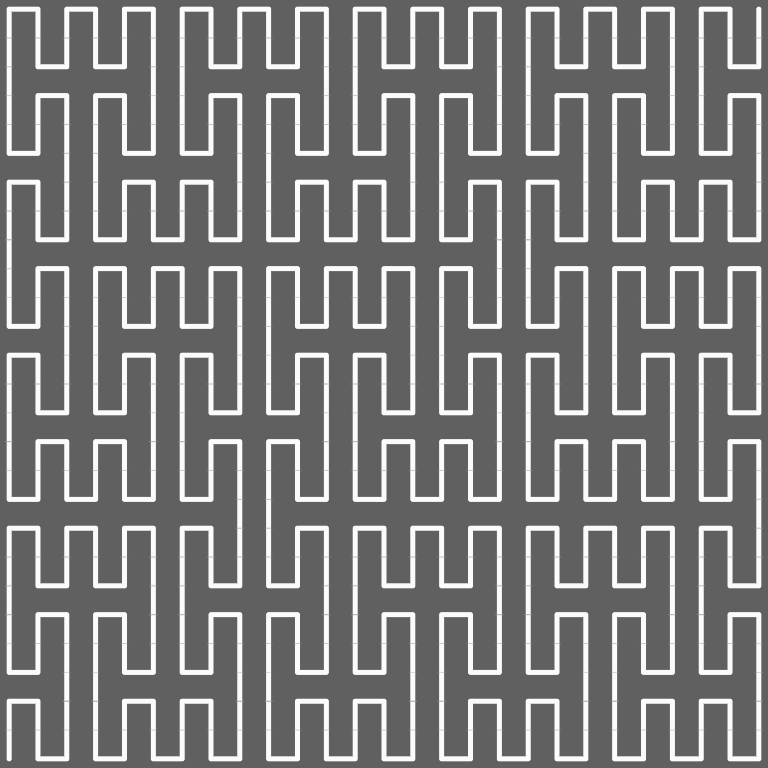
Write a WebGL 2 fragment shader that draws this pattern.

```glsl
#version 300 es
precision highp float;

uniform vec2 u_resolution;
out vec4 outColor;

const int LEVELS = 3;
const int CELLS = 27;              // points per side, 3^LEVELS
const float MARGIN = 0.0119;       // canvas edge to outermost point
const float HALF_WIDTH = 0.087;    // line half width, in grid steps
const vec3 GROUND = vec3(0.378);
const vec3 LINE = vec3(0.985);
const vec3 SEAM = vec3(0.59);

float hash(float n) {
    n = fract(n * 0.1031);
    n *= n + 33.33;
    return fract(n * (n + n));
}

// Position of a grid point along the Peano curve
int peanoIndex(ivec2 cell) {
    int index = 0;
    int scale = CELLS / 3;
    bvec2 flip = bvec2(false);
    for (int level = 0; level < LEVELS; level++) {
        ivec2 digit = (cell / scale) % 3;
        if (flip.x) digit.x = 2 - digit.x;
        if (flip.y) digit.y = 2 - digit.y;
        int climb = digit.x == 1 ? 2 - digit.y : digit.y;
        index = index * 9 + digit.x * 3 + climb;
        // Middle rows mirror x, middle columns mirror y
        if (digit.y == 1) flip.x = !flip.x;
        if (digit.x == 1) flip.y = !flip.y;
        scale /= 3;
    }
    return index;
}

bool isLinked(ivec2 cell, ivec2 stepTo, int index) {
    ivec2 other = cell + stepTo;
    if (any(lessThan(other, ivec2(0))) || any(greaterThanEqual(other, ivec2(CELLS)))) return false;
    return abs(peanoIndex(other) - index) == 1;
}

// Distance to a segment from the origin to tip
float segmentDistance(vec2 p, vec2 tip) {
    return length(p - tip * clamp(dot(p, tip) / dot(tip, tip), 0.0, 1.0));
}

float band(float dist, float halfWidth, float blur) {
    return 1.0 - smoothstep(halfWidth - blur, halfWidth + blur, dist);
}

void main() {
    float side = min(u_resolution.x, u_resolution.y);
    float gridStep = (1.0 - 2.0 * MARGIN) / float(CELLS - 1);
    vec2 grid = (gl_FragCoord.xy / side - MARGIN) / gridStep;
    float pixel = 1.0 / (side * gridStep);

    ivec2 cell = clamp(ivec2(floor(grid + 0.5)), ivec2(0), ivec2(CELLS - 1));
    vec2 local = grid - vec2(cell);
    int index = peanoIndex(cell);

    // Links from the nearest point to its neighbours
    float dist = 1e3;
    int verticalLinks = 0;
    for (int k = 0; k < 4; k++) {
        int direction = (k & 1) * 2 - 1;
        ivec2 stepTo = k < 2 ? ivec2(direction, 0) : ivec2(0, direction);
        if (isLinked(cell, stepTo, index)) {
            dist = min(dist, segmentDistance(local, vec2(stepTo)));
            if (k >= 2) verticalLinks++;
        }
    }
    vec3 color = mix(GROUND, LINE, band(dist, HALF_WIDTH, 0.55 * pixel));

    // Thin seams across straight joints, stronger in some rows
    if (verticalLinks == 2) {
        float strength = mix(0.3, 0.85, hash(float(cell.y) + 7.0));
        float seam = band(abs(local.y), 0.018, 0.6 * pixel)
                   * band(abs(local.x), HALF_WIDTH + 0.05, 0.6 * pixel);
        color = mix(color, SEAM, seam * strength);
    }

    outColor = vec4(color, 1.0);
}
```
